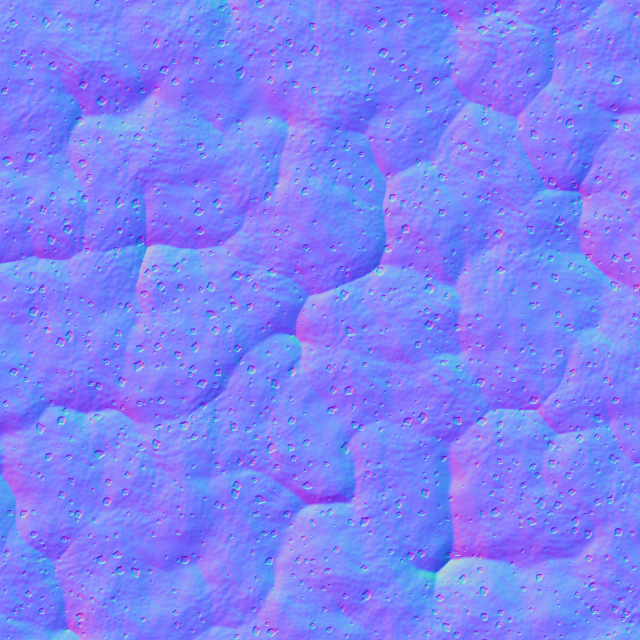
Write a Shadertoy shader that draws this texture map.

```glsl
// Tangent-space normal map of a lumpy, pitted stone or plaster surface.
// A height field sums merged domes with creases, fine grain and angular pits;
// its slope is taken by central differences and encoded as a colour.

const float TAU = 6.2831853;

// Integer hash: three random values in 0..1 for a cell and a seed
vec3 hash3(vec2 cell, uint seed) {
    uvec3 v = uvec3(ivec3(cell.x, cell.y, 0)) + uvec3(0u, 0u, seed);
    v = v * 1664525u + 1013904223u;
    v.x += v.y * v.z; v.y += v.z * v.x; v.z += v.x * v.y;
    v ^= v >> 16u;
    v.x += v.y * v.z; v.y += v.z * v.x; v.z += v.x * v.y;
    return vec3(v >> 8u) / 16777216.0;
}

float cornerRamp(vec2 cell, vec2 offset, uint seed) {
    float angle = TAU * hash3(cell, seed).x;
    return dot(vec2(cos(angle), sin(angle)), offset);
}

// Gradient noise, roughly -0.7..0.7
float noise(vec2 p, uint seed) {
    vec2 i = floor(p), f = p - i;
    vec2 u = f * f * f * (f * (f * 6.0 - 15.0) + 10.0);
    vec2 e = vec2(1, 0);
    float low = mix(cornerRamp(i, f, seed), cornerRamp(i + e.xy, f - e.xy, seed), u.x);
    float high = mix(cornerRamp(i + e.yx, f - e.yx, seed), cornerRamp(i + e.xx, f - e.xx, seed), u.x);
    return mix(low, high, u.y);
}

// Noise scaled so that its steepness does not depend on its frequency
float bumps(vec2 p, float frequency, float steepness, uint seed) {
    return noise(p * frequency, seed) * steepness / frequency;
}

// Smooth maximum of scattered domes; sharpness controls the creases
float domes(vec2 p, float scale, float sharpness, uint seed) {
    p *= scale;
    vec2 cell = floor(p);
    float total = 0.0;
    for (int y = -1; y <= 1; y++)
    for (int x = -1; x <= 1; x++) {
        vec2 c = cell + vec2(x, y);
        vec3 r = hash3(c, seed);
        vec2 d = p - c - mix(vec2(0.12), vec2(0.88), r.xy);
        float d2 = dot(d, d);
        total += exp(sharpness * (0.25 * r.z - d2 * (0.45 + 0.75 * d2)));
    }
    return log(total) / (sharpness * scale);
}

// Scattered flat-floored pits, each a turned oval cut to a blunt wedge
float pits(vec2 p, float scale, float radius, float share, uint seed) {
    vec2 cell = floor(p * scale);
    float depth = 0.0;
    for (int y = -1; y <= 1; y++)
    for (int x = -1; x <= 1; x++) {
        vec2 c = cell + vec2(x, y);
        vec3 place = hash3(c, seed), form = hash3(c, seed + 1u);
        float density = share + 0.5 * noise(c / scale * 7.0, 31u);
        if (place.z > density) continue;
        float size = radius * mix(0.55, 1.25, form.x * form.x);
        float angle = TAU * form.y, s = sin(angle), k = cos(angle);
        vec2 q = mat2(k, s, -s, k) * (p - (c + 0.15 + 0.7 * place.xy) / scale) / size;
        float oval = length(q * vec2(mix(0.75, 1.1, form.z), 1.0));
        float wedge = abs(q.x) * 0.8 + q.y * 0.9 + 0.15;
        float inside = 1.0 - smoothstep(0.6, 1.1, max(oval, wedge));
        depth = max(depth, inside * size * 0.38);
    }
    return depth;
}

float surfaceHeight(vec2 p) {
    // Bent, partly merged lumps
    vec2 bend = vec2(noise(p * 6.0, 1u), noise(p * 6.0, 2u)) * 0.05
              + vec2(noise(p * 19.0, 3u), noise(p * 19.0, 4u)) * 0.012;
    float crease = smoothstep(-0.15, 0.4, noise(p * 4.0, 5u));
    float h = 0.21 * domes(p + bend, 8.5, mix(13.0, 60.0, crease), 6u);

    // Broad swells, then patchy grain
    h += bumps(p, 5.0, 0.07, 8u) + bumps(p, 15.0, 0.08, 9u) + bumps(p, 36.0, 0.07, 10u);
    float patchy = 0.8 + 0.8 * noise(p * 11.0, 11u);
    h += patchy * (bumps(p + bend, 75.0, 0.09, 12u) + bumps(p, 150.0, 0.08, 13u));

    // Large and small pits
    return h - pits(p, 34.0, 0.0062, 0.58, 20u) - pits(p, 52.0, 0.0034, 0.33, 24u);
}

void mainImage(out vec4 fragColor, in vec2 fragCoord) {
    vec2 p = fragCoord / iResolution.y;

    // Slope averaged over about one pixel, which also smooths the edges
    float reach = max(0.0008, 0.5 / iResolution.y);
    vec2 e = vec2(reach, 0.0);
    vec2 slope = vec2(surfaceHeight(p + e.xy) - surfaceHeight(p - e.xy),
                      surfaceHeight(p + e.yx) - surfaceHeight(p - e.yx)) / (2.0 * reach);

    // Red faces left, green faces up, blue faces out
    vec3 normal = normalize(vec3(slope.x, -slope.y, 1.0));
    vec3 color = 0.5 + 0.5 * normal + vec3(-0.004, 0.008, -0.008);
    fragColor = vec4(color, 1.0);
}
```
